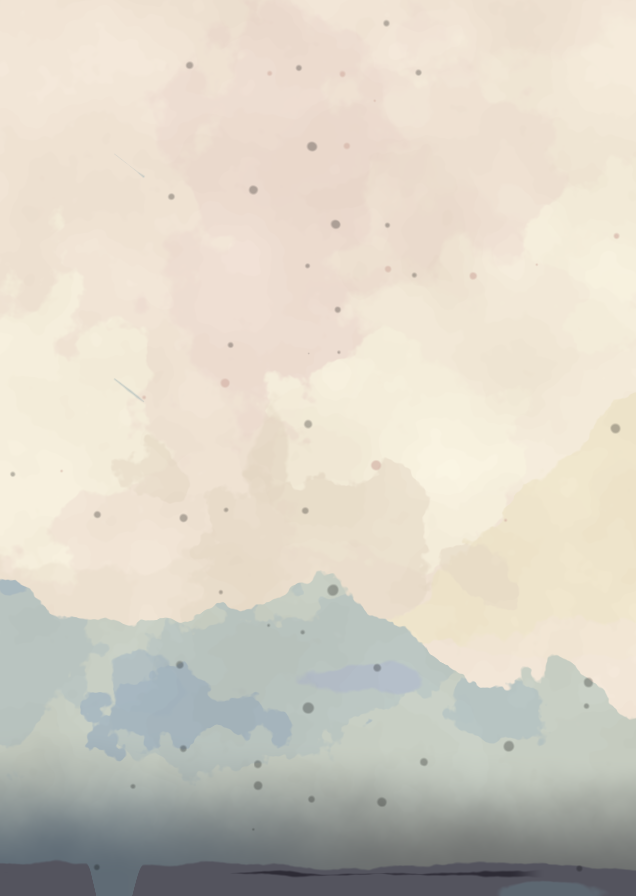
A WebGL 2 fragment shader for this background:

```glsl
#version 300 es
precision highp float;

uniform vec2 u_resolution;
out vec4 outColor;

// Palette
const vec3 PEACH = vec3(0.94, 0.89, 0.83);
const vec3 PINK = vec3(0.925, 0.855, 0.81);
const vec3 CREAM = vec3(0.96, 0.935, 0.86);
const vec3 STRAW = vec3(0.93, 0.89, 0.785);
const vec3 BEIGE = vec3(0.90, 0.85, 0.775);
const vec3 SAGE = vec3(0.775, 0.80, 0.755);
const vec3 MIST = vec3(0.70, 0.75, 0.745);
const vec3 BLUE = vec3(0.635, 0.70, 0.74);
const vec3 LAVENDER = vec3(0.69, 0.725, 0.77);
const vec3 DEEP_LEFT = vec3(0.37, 0.42, 0.46);
const vec3 DEEP_RIGHT = vec3(0.43, 0.44, 0.435);
const vec3 GROUND = vec3(0.33, 0.33, 0.37);
const vec3 INK = vec3(0.15, 0.14, 0.18);
const vec3 ROSE = vec3(0.84, 0.72, 0.67);

// Shape controls
const float EDGE = 0.0016;
const float TEAR_SCALE = 17.0;
const float MOTTLE_STEPS = 9.0;
const float MOTTLE_DEPTH = 0.075;
const float SPECK_CELL = 0.045;
const float SPECK_CHANCE = 0.17;
const float REPEAT_HEIGHT = 0.251;
const float WASH_TOP[9] = float[9](0.375, 0.298, 0.288, 0.330, 0.346, 0.310, 0.245, 0.255, 0.219);

float hash(vec2 p) {
    vec3 h = fract(p.xyx * 0.1031);
    h += dot(h, h.yzx + 33.33);
    return fract((h.x + h.y) * h.z);
}

float noise(vec2 p) {
    vec2 i = floor(p), f = fract(p);
    f = f * f * (3.0 - 2.0 * f);
    return mix(mix(hash(i), hash(i + vec2(1, 0)), f.x),
               mix(hash(i + vec2(0, 1)), hash(i + vec2(1, 1)), f.x), f.y);
}

float fbm(vec2 p) {
    float sum = 0.0, amp = 0.5;
    for (int i = 0; i < 5; i++) {
        sum += amp * noise(p);
        p = mat2(1.6, 1.2, -1.2, 1.6) * p + 7.3;
        amp *= 0.5;
    }
    return sum / 0.97;
}

float inside(float d, float soft) { return 1.0 - smoothstep(-soft, soft, d); }

// Torn-edged ellipse: centre and radius in canvas fractions
float blot(vec2 p, vec2 centre, vec2 radius, float tear, float soft) {
    float d = (length((p - centre) / radius) - 1.0) * min(radius.x * 0.7, radius.y);
    float ragged = fbm(p * vec2(0.711, 1.0) * TEAR_SCALE + centre * 41.0) - 0.5;
    return inside(d + ragged * tear, soft);
}

// Flat tones with narrow steps between them
float terrace(float v, float steps) {
    float f = v * steps;
    return (floor(f) + smoothstep(0.42, 0.58, fract(f))) / steps;
}

float washHeight(float x) {
    float f = clamp(x, 0.0, 0.999) * 8.0;
    int i = int(f);
    return mix(WASH_TOP[i], WASH_TOP[i + 1], smoothstep(0.0, 1.0, fract(f)));
}

float segment(vec2 p, vec2 a, vec2 b) {
    vec2 ab = b - a;
    return length(p - a - ab * clamp(dot(p - a, ab) / dot(ab, ab), 0.0, 1.0));
}

void main() {
    vec2 p = gl_FragCoord.xy / u_resolution;
    vec2 q = gl_FragCoord.xy / u_resolution.y;
    float tear = fbm(q * TEAR_SCALE) - 0.5;

    // Warm upper field
    vec3 col = PEACH;
    col = mix(col, CREAM, 0.45 * blot(p, vec2(0.98, 0.85), vec2(0.35, 0.11), 0.2, 0.02));
    col = mix(col, PINK, 0.8 * blot(p, vec2(0.43, 0.80), vec2(0.15, 0.27), 0.2, 0.012));
    col = mix(col, PINK, 0.4 * blot(p, vec2(0.66, 0.82), vec2(0.22, 0.12), 0.22, 0.01));
    col = mix(col, CREAM, 0.9 * blot(p, vec2(0.02, 0.53), vec2(0.18, 0.16), 0.2, 0.008));
    col = mix(col, CREAM, 0.55 * blot(p, vec2(0.84, 0.58), vec2(0.27, 0.15), 0.15, 0.01));
    col = mix(col, CREAM, 0.8 * blot(p, vec2(0.99, 0.72), vec2(0.13, 0.09), 0.15, 0.005));
    col = mix(col, CREAM, 0.85 * blot(p, vec2(0.63, 0.50), vec2(0.19, 0.12), 0.12, 0.004));
    col = mix(col, BEIGE, 0.6 * blot(p, vec2(0.27, 0.46), vec2(0.05, 0.03), 0.1, 0.003));

    // Beige hill and straw slope
    col = mix(col, BEIGE, 0.65 * blot(p, vec2(0.50, 0.37), vec2(0.21, 0.10), 0.12, 0.003));
    col = mix(col, BEIGE, 0.6 * blot(p, vec2(0.425, 0.49), vec2(0.035, 0.06), 0.05, 0.003));
    col = mix(col, BEIGE, 0.4 * blot(p, vec2(0.20, 0.33), vec2(0.24, 0.05), 0.1, 0.004));
    float slope = max((p.y - mix(0.365, 0.565, (p.x - 0.69) / 0.31)) * 0.75, 0.27 - p.y);
    col = mix(col, STRAW, 0.9 * inside(slope + tear * 0.07, 0.002));
    col = mix(col, BEIGE, 0.6 * blot(p, vec2(0.74, 0.36), vec2(0.08, 0.035), 0.09, 0.002));
    col = mix(col, PEACH, 0.7 * blot(p, vec2(0.86, 0.275), vec2(0.22, 0.035), 0.08, 0.003));

    // Cool wash and its patches
    float wash = inside(p.y - washHeight(p.x) + tear * 0.085, EDGE);
    vec3 cool = mix(SAGE, MIST, 0.7 * blot(p, vec2(0.02, 0.27), vec2(0.16, 0.12), 0.16, 0.004));
    cool = mix(cool, MIST, 0.65 * blot(p, vec2(0.42, 0.24), vec2(0.25, 0.10), 0.15, 0.003));
    cool = mix(cool, BLUE, 0.85 * blot(p, vec2(0.34, 0.20), vec2(0.14, 0.033), 0.11, 0.002));
    cool = mix(cool, BLUE, 0.6 * blot(p, vec2(0.23, 0.235), vec2(0.05, 0.025), 0.08, 0.002));
    cool = mix(cool, LAVENDER, 0.9 * blot(p, vec2(0.55, 0.243), vec2(0.08, 0.013), 0.03, 0.002));
    cool = mix(cool, MIST, 0.9 * blot(p, vec2(0.79, 0.21), vec2(0.08, 0.04), 0.1, 0.002));
    cool = mix(cool, BLUE, 0.7 * blot(p, vec2(0.01, 0.36), vec2(0.04, 0.025), 0.06, 0.002));
    col = mix(col, cool, wash);

    // Stepped paper mottling
    float mottle = terrace(fbm(q * 9.0 + 3.7), MOTTLE_STEPS) - 0.5;
    col += mottle * MOTTLE_DEPTH * vec3(0.8, 1.0, 1.15);

    // Darkening toward the base
    float dusk = 1.0 - smoothstep(0.025, mix(0.19, 0.155, p.x), p.y + tear * 0.025);
    col = mix(col, mix(DEEP_LEFT, DEEP_RIGHT, smoothstep(0.1, 0.7, p.x)), dusk);

    // Ground strip, with a notch and a pale mound
    float notch = 0.06 * (1.0 - smoothstep(0.015, 0.045, abs(p.x - 0.18)));
    float rim = 0.034 - notch + 0.014 * (fbm(vec2(p.x * 12.0, 2.0)) - 0.5);
    col = mix(col, GROUND, inside(p.y - rim + tear * 0.012, EDGE));
    col = mix(col, DEEP_LEFT, 0.8 * blot(p, vec2(0.86, 0.0), vec2(0.08, 0.018), 0.015, EDGE));
    float inkWidth = 0.015 * (fbm(vec2(p.x * 8.0 + 1.4, 5.0)) - 0.42);
    float inkLine = abs(p.y - 0.025 + tear * 0.006) - inkWidth;
    col = mix(col, INK, 0.85 * inside(inkLine, EDGE) * (1.0 - smoothstep(0.80, 0.86, p.x)));

    // Scattered specks, denser in the middle of the upper field
    vec2 cell = floor(q / SPECK_CELL);
    float pick = hash(cell + 11.0);
    float chance = SPECK_CHANCE * mix(0.5, 1.8, inside(abs(p.x - 0.52) - 0.15, 0.04));
    vec2 spot = (cell + 0.25 + 0.5 * vec2(hash(cell + 23.0), hash(cell + 37.0))) * SPECK_CELL;
    float size = mix(0.0015, 0.005, hash(cell + 51.0));
    float speck = inside(length(q - spot) - size + tear * 0.008, EDGE) * step(pick, chance);
    vec3 speckColor = mix(col * 0.65, ROSE, step(0.5, hash(cell + 67.0)) * step(0.4, p.y));
    col = mix(col, speckColor, 0.75 * speck);

    // Repeated scratches
    for (int i = 0; i < 2; i++) {
        vec2 s = q + vec2(0.0, float(i) * REPEAT_HEIGHT);
        float d = segment(s, vec2(0.128, 0.828), vec2(0.160, 0.803));
        col = mix(col, MIST, 0.8 * inside(d - 0.0015 + tear * 0.009, EDGE));
    }
    outColor = vec4(clamp(col, 0.0, 1.0), 1.0);
}
```
